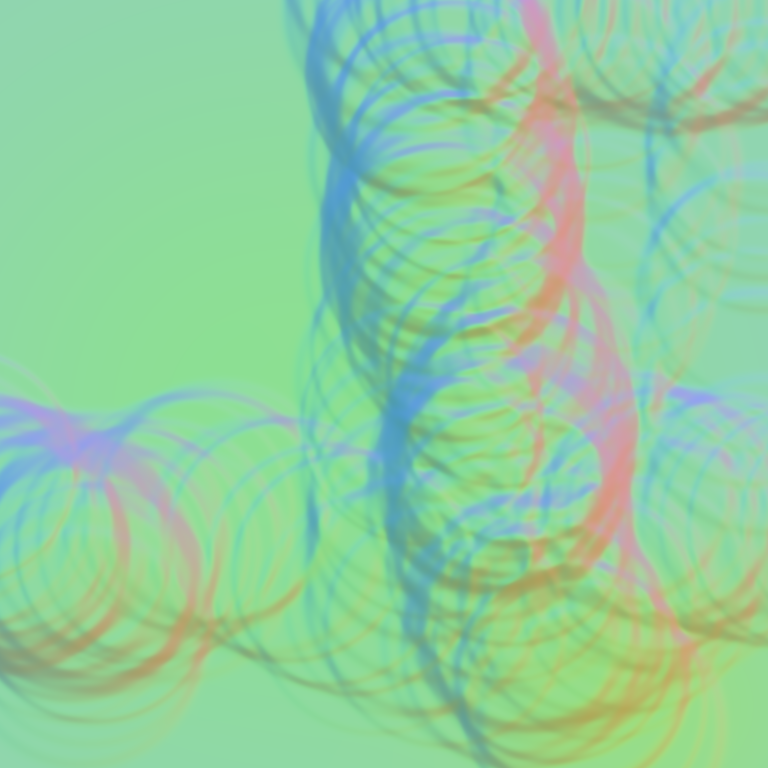
Write a Shadertoy shader that draws this background.

```glsl
// Soft translucent rings strung along curved chains over a pale green field.
// Each ring adds its outward direction to a vector field; that direction then
// sets the colour: left blue, right pink, up lavender, down olive.

#define RING_RADIUS 0.153
#define RADIUS_JITTER 0.010
#define RING_WIDTH 0.0070
#define RING_STRENGTH 0.52
#define FIELD_LIMIT 0.86
#define MEADOW vec3(0.55, 0.875, 0.575)
#define MIST vec3(0.565, 0.835, 0.69)
#define LIME vec3(0.60, 0.88, 0.48)

float hash(float n) {
    return fract(sin(n * 12.9898) * 43758.5453);
}

vec2 bezier(vec2 a, vec2 b, vec2 c, float t) {
    return mix(mix(a, b, t), mix(b, c, t), t);
}

// Outward direction of one ring, weighted by closeness to its line
vec2 ring(vec2 p, vec2 center, float radius, float width) {
    vec2 q = p - center;
    float len = length(q);
    float d = (len - radius) / width;
    return q / max(len, 1e-4) * exp(-d * d);
}

// Rings of varied weight scattered about a curve
vec2 chain(vec2 p, vec2 a, vec2 b, vec2 c, int count, float spread, float seed) {
    vec2 field = vec2(0.0);
    for (int i = 0; i < count; i++) {
        float id = seed + float(i) * 1.37;
        float t = (float(i) + hash(id + 0.3)) / float(count);
        vec2 jitter = vec2(hash(id + 11.1), hash(id + 23.7)) - 0.5;
        float radius = RING_RADIUS + RADIUS_JITTER * (hash(id + 37.9) - 0.5);
        float width = RING_WIDTH * mix(0.7, 1.35, hash(id + 51.3));
        float weight = mix(0.5, 1.1, hash(id + 67.1));
        vec2 center = bezier(a, b, c, t) + 2.0 * spread * jitter;
        field += weight * ring(p, center, radius, width);
    }
    return RING_STRENGTH * field;
}

vec2 ringField(vec2 p) {
    vec2 f = vec2(0.0);
    // Upright column, bending right, then closing on one dense ring
    f += 0.8 * chain(p, vec2(0.53, 1.04), vec2(0.62, 0.80), vec2(0.57, 0.63), 26, 0.025, 1.0);
    f += 0.7 * chain(p, vec2(0.57, 0.65), vec2(0.62, 0.55), vec2(0.69, 0.49), 11, 0.018, 41.0);
    f += 0.7 * chain(p, vec2(0.69, 0.48), vec2(0.67, 0.42), vec2(0.65, 0.37), 9, 0.015, 59.0);
    f += 0.6 * chain(p, vec2(0.645, 0.40), vec2(0.65, 0.39), vec2(0.655, 0.38), 7, 0.012, 73.0);
    // Faint strand dropping straight down, left of the dense ring
    f += 0.6 * chain(p, vec2(0.56, 0.60), vec2(0.55, 0.42), vec2(0.555, 0.21), 10, 0.014, 83.0);
    // Lower right: dense ring to the bottom edge, and a wide faint fan
    f += 0.65 * chain(p, vec2(0.65, 0.37), vec2(0.66, 0.20), vec2(0.80, 0.05), 14, 0.015, 97.0);
    f += 0.4 * chain(p, vec2(0.71, 0.18), vec2(0.82, 0.22), vec2(0.88, 0.32), 14, 0.03, 119.0);
    f += 0.55 * chain(p, vec2(0.79, 0.37), vec2(0.90, 0.312), vec2(1.16, 0.32), 15, 0.007, 149.0);
    // Left branch and its link to the column
    f += 0.55 * chain(p, vec2(-0.10, 0.38), vec2(0.11, 0.21), vec2(0.27, 0.33), 26, 0.034, 171.0);
    f += 0.45 * chain(p, vec2(0.00, 0.30), vec2(0.10, 0.25), vec2(0.14, 0.18), 13, 0.04, 213.0);
    f += 0.6 * chain(p, vec2(0.34, 0.32), vec2(0.48, 0.20), vec2(0.70, 0.16), 9, 0.02, 233.0);
    // Looser loops along the right and top edges
    f += 0.45 * chain(p, vec2(0.75, 0.96), vec2(0.84, 0.70), vec2(0.71, 0.50), 13, 0.025, 251.0);
    f += 0.55 * chain(p, vec2(1.00, 0.95), vec2(1.01, 0.70), vec2(0.98, 0.35), 11, 0.025, 273.0);
    f += 0.55 * chain(p, vec2(0.85, 0.99), vec2(0.96, 0.985), vec2(1.14, 1.02), 14, 0.009, 291.0);
    f += 0.6 * chain(p, vec2(0.58, 1.04), vec2(0.70, 0.98), vec2(0.86, 1.00), 17, 0.035, 317.0);
    return f;
}

float glow(vec2 p, vec2 center, vec2 size) {
    vec2 q = (p - center) / size;
    return exp(-dot(q, q));
}

vec3 backdrop(vec2 p) {
    float away = length(p - vec2(0.36, 0.46));
    vec3 color = mix(MEADOW, MIST, smoothstep(0.04, 0.72, away));
    float lime = 0.75 * glow(p, vec2(0.84, 0.08), vec2(0.27, 0.22));
    lime += 0.35 * glow(p, vec2(0.60, 0.68), vec2(0.14, 0.30));
    return mix(color, LIME, min(lime, 1.0));
}

void mainImage(out vec4 fragColor, in vec2 fragCoord) {
    vec2 p = fragCoord / iResolution.y;

    // Soft limit keeps crowded crossings pastel
    vec2 f = ringField(p);
    f *= FIELD_LIMIT / sqrt(1.0 + dot(f, f));

    // Direction to colour: x drives red, y drives blue, strength dims green
    float strength = length(f);
    vec3 tint = vec3(0.34 * f.x + 0.02 * strength,
                     -0.33 * strength * smoothstep(0.0, 0.6, strength),
                     0.36 * f.y - 0.12 * f.x + 0.07 * strength);
    fragColor = vec4(clamp(backdrop(p) + tint, 0.0, 1.0), 1.0);
}
```
